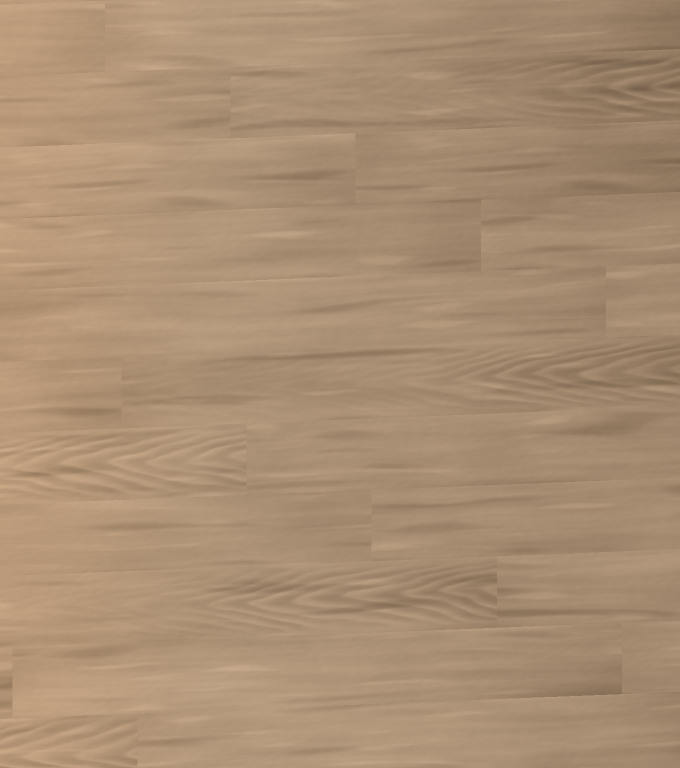
Give the GLSL for this texture, as a WebGL 2 fragment shader.

```glsl
#version 300 es
precision highp float;
uniform vec2 u_resolution;
out vec4 fragColor;

float hash(vec2 p) {
  return fract(sin(dot(p, vec2(127.1, 311.7))) * 43758.545);
}

// Gradient noise, roughly -0.6 to 0.6
float corner(vec2 cell, vec2 offset) {
  float a = 6.2832 * hash(cell);
  return dot(vec2(cos(a), sin(a)), offset);
}

float noise(vec2 p) {
  vec2 i = floor(p), f = p - i;
  vec2 w = f * f * f * (f * (f * 6.0 - 15.0) + 10.0);
  vec2 e = vec2(1, 0);
  return mix(mix(corner(i, f), corner(i + e.xy, f - e.xy), w.x),
             mix(corner(i + e.yx, f - e.yx), corner(i + e.xx, f - e.xx), w.x), w.y);
}

float fbm(vec2 p) {
  float sum = 0.0, gain = 1.0;
  for (int i = 0; i < 4; i++) {
    sum += gain * noise(p);
    p = p * 2.03 + 17.3;
    gain *= 0.5;
  }
  return sum;
}

// Planks with a cathedral figure: right-hand ones above, left-hand ones below
bool isFigured(float row, float plank) {
  float side = plank + floor(row / 5.0);
  return row < 5.5 ? side == 0.0 && mod(row, 4.0) == 1.0
                   : side == -1.0 && mod(row, 2.0) == 0.0;
}

// Nested pointed growth rings toward the right end of a plank
float cathedral(float along, float across, vec2 q) {
  float bend = 0.012 * noise(q * vec2(7, 16)) + 0.003 * noise(q * vec2(22, 70));
  float d = across * 0.093 + bend;
  float rings = (along * 0.794 - 5.0 * sqrt(d * d + 0.00002)) / 0.058;
  rings += 0.7 * noise(q * vec2(6, 25));
  float saw = fract(rings);
  float line = smoothstep(0.0, 0.6, saw) * (1.0 - smoothstep(0.75, 1.0, saw));
  float mask = mix(0.2, 1.0, smoothstep(0.4, 0.65, along));
  mask *= 1.0 - smoothstep(0.3, 0.5, abs(across));
  return mask * (line - 0.25) * (0.8 + 0.7 * noise(q * vec2(9, 40)));
}

vec3 woodFloor(vec2 p) {
  // Staggered planks, slightly tilted, counted from the top
  float v = (1.0 - p.y + 0.04 * (p.x - 0.156)) / 0.093;
  float row = floor(v), across = v - row;
  float u = (p.x - 0.137 - 0.163 * row) / 0.794;
  float plank = floor(u), along = u - plank;
  vec2 id = vec2(row, plank);
  vec2 q = vec2(p.x, v * 0.093) + 9.0 * vec2(hash(id), hash(id + 31.0));

  // Light falls from the left and fades into the right-hand corners
  float tone = 0.87 - 0.45 * p.x;
  tone -= 0.28 * smoothstep(0.65, 0.0, distance(p, vec2(0.9, 1.0)));
  tone -= 0.14 * smoothstep(0.4, 0.0, distance(p, vec2(0.9, 0.0)));
  tone += 0.13 * (hash(id + 5.0) - 0.5);

  // Broad bands, long grain and cloudy patches
  q.y += 0.008 * noise(q * vec2(4, 9));
  tone += 0.22 * fbm(q * vec2(1.6, 24));
  tone += 0.16 * fbm(q * vec2(5, 75));
  tone += 0.12 * fbm(q * vec2(7, 13));

  // Sparse dark streaks and pale flecks
  float streak = noise(q * vec2(5.5, 58) + 40.0);
  float fleck = noise(q * vec2(8, 85) + 80.0);
  tone -= 0.32 * smoothstep(0.2, 0.55, streak);
  tone += 0.24 * smoothstep(0.25, 0.55, fleck);
  if (isFigured(row, plank)) tone -= 0.38 * cathedral(along, across - 0.5, q);

  // Darker plank ends, and long seams that come and go
  tone -= 0.13 * smoothstep(0.8, 1.0, along) + 0.1 * smoothstep(0.1, 0.0, along);
  float seam = smoothstep(-0.2, 0.4, noise(vec2(p.x * 3.5, row * 3.7)));
  tone += seam * (0.18 * exp(-across * 14.0) - 0.16 * exp((across - 1.0) * 16.0));

  // Fine slanted embossing
  vec2 slant = vec2(p.x + p.y, p.y * 1.6 - p.x);
  tone += 0.06 * noise(slant * vec2(48, 105)) + 0.03 * noise(slant * vec2(110, 190));

  vec3 color = mix(vec3(0.54, 0.45, 0.355), vec3(0.75, 0.64, 0.525), tone);
  float warmth = smoothstep(0.35, 0.0, p.x);
  return color + warmth * vec3(0.015, -0.004, -0.02);
}

void main() {
  // Four samples soften the plank edges
  vec3 color = vec3(0);
  for (int i = 0; i < 4; i++) {
    vec2 shift = vec2(i % 2, i / 2) * 0.5 - 0.25;
    color += woodFloor((gl_FragCoord.xy + shift) / u_resolution.y);
  }
  fragColor = vec4(color / 4.0, 1);
}
```
